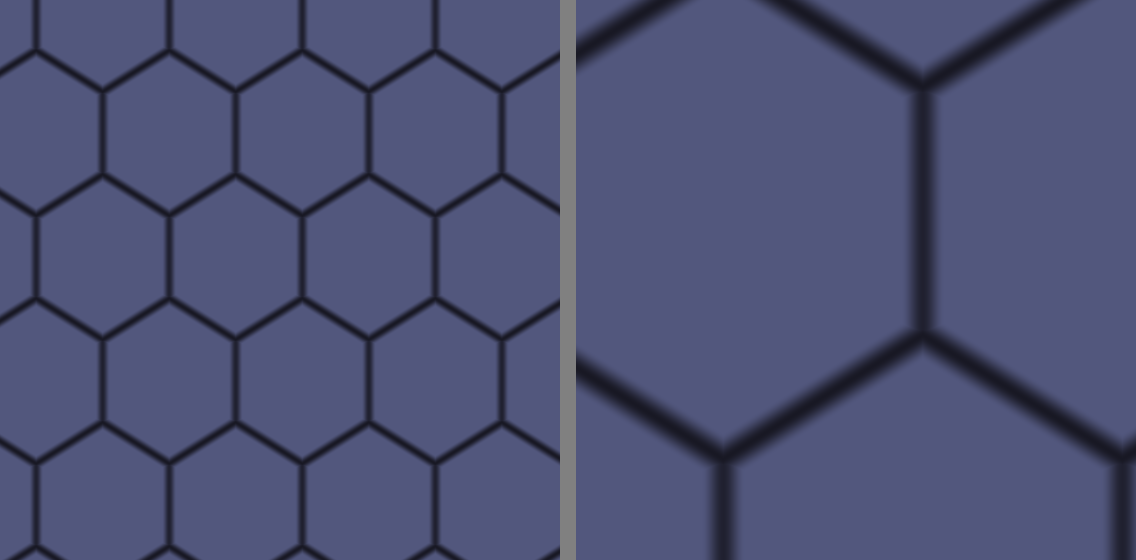
Left: the whole. Right: its middle third, enlarged.
A Shadertoy shader for this pattern:

```glsl
// Honeycomb of flat slate-blue cells parted by soft dark seams.
// Two interleaved rectangular lattices give the staggered hexagon centres;
// the distance to the nearest cell border sets the ink of the seam.

const vec2  PITCH        = vec2(0.2376, 0.2214);  // cell spacing along a row, between rows
const vec2  CELL_CENTRE  = vec2(0.4210, 0.5410);  // centre of one cell
const float SEAM_REACH   = 0.0130;                // half width at which a seam has faded out
const float UPRIGHT_INK  = 0.87;                  // strength of the vertical seams
const vec3  CELL_COLOUR  = vec3(0.320, 0.340, 0.490);
const vec3  SEAM_COLOUR  = vec3(0.095, 0.095, 0.140);

// Offset from the nearest centre of a rectangular lattice
vec2 latticeOffset(vec2 p) {
    vec2 period = PITCH * vec2(1.0, 2.0);
    return mod(p + 0.5 * period, period) - 0.5 * period;
}

// Inner distances to the upright (x) and slanted (y) sides of a hexagon
vec2 sideDistances(vec2 p) {
    p = abs(p);
    vec2 slantNormal = normalize(vec2(PITCH.y / 3.0, PITCH.x / 2.0));
    vec2 slantMiddle = PITCH * vec2(0.25, 0.5);
    return vec2(0.5 * PITCH.x - p.x, dot(slantMiddle - p, slantNormal));
}

// Distances within whichever staggered hexagon holds the point
vec2 honeycomb(vec2 p) {
    vec2 even = sideDistances(latticeOffset(p));
    vec2 odd  = sideDistances(latticeOffset(p - PITCH * vec2(0.5, 1.0)));
    return min(even.x, even.y) > min(odd.x, odd.y) ? even : odd;
}

void mainImage(out vec4 fragColor, in vec2 fragCoord) {
    vec2 uv = fragCoord / iResolution.y;
    vec2 border = honeycomb(uv - CELL_CENTRE);

    // Soft seams, never thinner than a pixel
    float reach = max(SEAM_REACH, 1.0 / iResolution.y);
    vec2 ink = 1.0 - smoothstep(vec2(0.0), vec2(reach), border);
    float seam = max(UPRIGHT_INK * ink.x, ink.y);

    fragColor = vec4(mix(CELL_COLOUR, SEAM_COLOUR, seam), 1.0);
}
```
